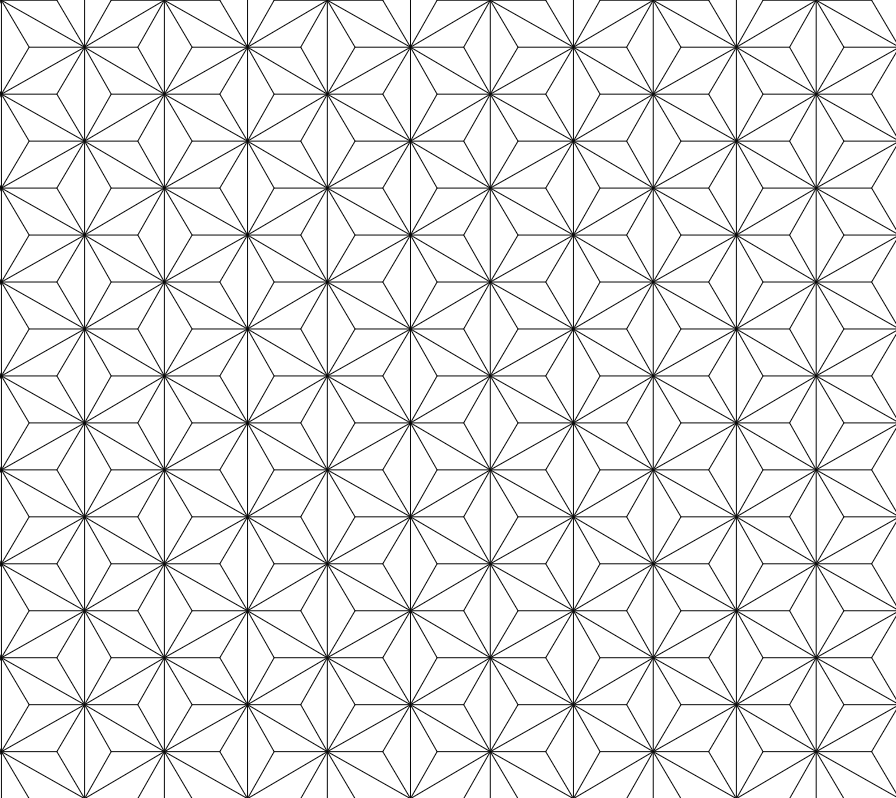
This pattern is drawn by a Shadertoy shader. Its source:

```glsl
// Asanoha (hemp leaf) lattice: thin black lines on white.
// Every strip between node columns is folded by mirrors and a half turn
// into one right triangle, where only four line segments are measured.

const float ROW_HEIGHT = 0.1177;    // node spacing down a column, canvas height = 1
const float WIDE_STRIP = 0.1042;    // the two alternating strip widths
const float NARROW_STRIP = 0.1000;
const float LEFT_MARGIN = 0.0018;
const float TOP_MARGIN = 0.0003;
const float LINE_WIDTH = 0.00125;
const vec3 PAPER = vec3(1.0);
const vec3 INK = vec3(0.02);

float segmentDistance(vec2 p, vec2 a, vec2 b) {
    vec2 ab = b - a;
    float t = clamp(dot(p - a, ab) / dot(ab, ab), 0.0, 1.0);
    return length(p - a - ab * t);
}

// Share of a pixel left blank by a line at distance d
float blankShare(float d, float width, float pixel) {
    float outer = clamp((d + 0.5 * width) / pixel, -0.5, 0.5);
    float inner = clamp((d - 0.5 * width) / pixel, -0.5, 0.5);
    return 1.0 - (outer - inner);
}

// Folds the plane into the triangle (0,0), (0,corner.y), corner
vec2 foldLattice(vec2 p, out vec2 corner) {
    float x = mod(p.x, WIDE_STRIP + NARROW_STRIP);
    bool wide = x < WIDE_STRIP;
    corner = vec2(wide ? WIDE_STRIP : NARROW_STRIP, 0.5 * ROW_HEIGHT);

    // Mirror strips and rows
    vec2 q;
    q.x = wide ? x : WIDE_STRIP + NARROW_STRIP - x;
    q.y = abs(mod(p.y + corner.y, ROW_HEIGHT) - corner.y);

    // Half turn about the centre of the remaining rectangle
    return q.y * corner.x < q.x * corner.y ? corner - q : q;
}

float latticeBlank(vec2 p, float width, float pixel) {
    vec2 corner;
    vec2 q = foldLattice(p, corner);
    vec2 node = vec2(0.0);
    vec2 hub = vec2(corner.x / 3.0, corner.y);

    // Column line and slanted triangle edge
    float blank = blankShare(q.x, width, pixel);
    blank *= blankShare(segmentDistance(q, node, corner), width, pixel);

    // Spokes from the nodes to the triangle centre
    blank *= blankShare(segmentDistance(q, node, hub), width, pixel);
    blank *= blankShare(segmentDistance(q, hub, corner), width, pixel);
    return blank;
}

void mainImage(out vec4 fragColor, in vec2 fragCoord) {
    float pixel = 1.0 / iResolution.y;
    vec2 p = vec2(fragCoord.x, iResolution.y - fragCoord.y) * pixel;
    p -= vec2(LEFT_MARGIN, TOP_MARGIN);
    float blank = latticeBlank(p, LINE_WIDTH, pixel);
    fragColor = vec4(mix(INK, PAPER, blank), 1.0);
}
```
